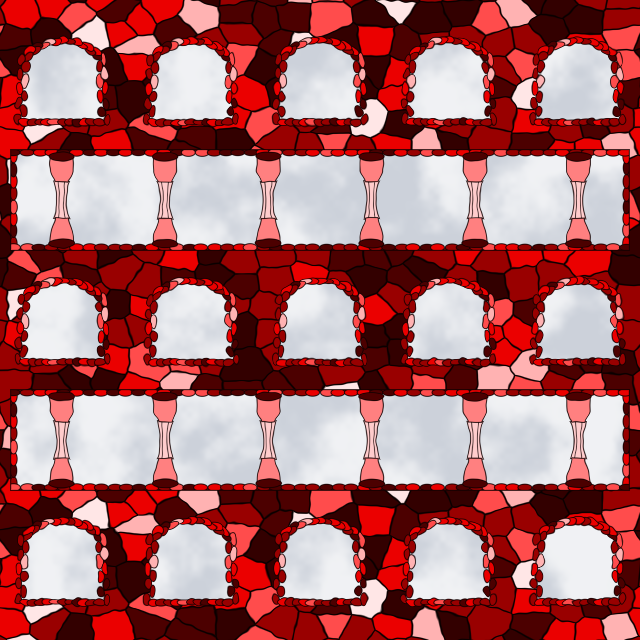
Reproduce this pattern procedurally as a Shadertoy shader.

```glsl
// Red rubble wall with three rows of arched windows and two columned galleries.
#define ROW_PITCH 0.375
#define WINDOW_PITCH 0.2012
#define COLUMN_PITCH 0.1615
#define GALLERY_HALF vec2(0.484, 0.0794)
#define WALL_CELLS vec2(20.0, 24.0)
#define WALL_PERIOD vec2(20.0, 18.0)
#define RIM_STONES 44
#define BEAD_PITCH 0.0195
#define LINE_WIDTH 0.0014
#define MORTAR 0.0012
#define CLOUD_SCALE 13.0
#define INK vec3(0.07, 0.0, 0.0)

vec2 hash2(vec2 p) {
    vec3 q = fract(p.xyx * vec3(0.1031, 0.1030, 0.0973));
    q += dot(q, q.yzx + 33.33);
    return fract((q.xx + q.yz) * q.zy);
}

float noise(vec2 p) {
    vec2 i = floor(p), f = fract(p);
    f = f * f * (3.0 - 2.0 * f);
    return mix(mix(hash2(i).x, hash2(i + vec2(1, 0)).x, f.x),
               mix(hash2(i + vec2(0, 1)).x, hash2(i + 1.0).x, f.x), f.y);
}

float coverage(float d) {
    float px = 0.75 / iResolution.y;
    return 1.0 - smoothstep(-px, px, d);
}

// Fill a shape with an inked outline just inside its edge
void paint(inout vec3 col, float d, vec3 fill) {
    col = mix(col, INK, coverage(d));
    col = mix(col, fill, coverage(d + LINE_WIDTH));
}

float ellipse(vec2 p, vec2 r) {
    float k = length(p / r);
    return (k + 1e-4) * (k - 1.0) / max(length(p / (r * r)), 1e-4);
}

vec3 stoneColor(float h) {
    return h < 0.19 ? vec3(0.2, 0.0, 0.0) : h < 0.37 ? vec3(0.3, 0.0, 0.0)
         : h < 0.63 ? vec3(0.6, 0.0, 0.0) : h < 0.83 ? vec3(0.92, 0.0, 0.0)
         : h < 0.92 ? vec3(1.0, 0.3, 0.3) : h < 0.965 ? vec3(1.0, 0.7, 0.7)
         : vec3(1.0, 0.9, 0.9);
}

vec3 clouds(vec2 p) {
    float sum = 0.0, amp = 0.5;
    p *= CLOUD_SCALE;
    for (int i = 0; i < 4; i++) {
        sum += amp * noise(p);
        p = p * 2.03 + 7.1;
        amp *= 0.5;
    }
    return mix(vec3(0.8, 0.82, 0.855), vec3(0.94, 0.945, 0.955), smoothstep(0.22, 0.65, sum));
}

vec2 wallSite(vec2 cell) {
    return cell + 0.1 + 0.8 * hash2(mod(cell, WALL_PERIOD) + 3.0);
}

// Voronoi rubble with mortar lines
vec3 wall(vec2 p) {
    p *= WALL_CELLS;
    vec2 base = floor(p), nearest = vec2(0), id = base;
    float best = 9.0, edge = 9.0;
    for (int k = 0; k < 9; k++) {
        vec2 cell = base + vec2(k % 3 - 1, k / 3 - 1), r = wallSite(cell) - p;
        if (dot(r, r) < best) { best = dot(r, r); nearest = r; id = cell; }
    }
    for (int k = 0; k < 25; k++) {
        vec2 r = wallSite(id + vec2(k % 5 - 2, k / 5 - 2)) - p, gap = r - nearest;
        if (dot(gap, gap) > 1e-5) edge = min(edge, dot(0.5 * (r + nearest), normalize(gap)));
    }
    vec3 fill = stoneColor(hash2(mod(id, WALL_PERIOD) + 41.0).y);
    return mix(INK * 0.5, fill, coverage(MORTAR - edge / WALL_CELLS.y));
}

// Distance from window centre to its arched rim in direction u
float rimRadius(vec2 u) {
    float side = 0.0625 / max(abs(u.x) + 0.05 * u.y, 1e-3);
    float arch = -0.017 * u.y + sqrt(0.0065 - 0.00029 * u.x * u.x);
    return min(side, u.y < 0.0 ? min(arch + 0.1, 0.064 / max(-u.y, 1e-3)) : arch);
}

vec2 rimPoint(float t) {
    float a = 6.2831853 * t;
    a += 0.071 * sin(4.0 * a);
    vec2 u = vec2(cos(a), sin(a));
    return u * rimRadius(u);
}

void window(inout vec3 col, vec2 p, vec3 sky) {
    float r = length(p);
    if (r > 0.12) return;
    col = mix(col, sky, coverage(r - rimRadius(p / max(r, 1e-4))));
    for (int i = 0; i < RIM_STONES; i++) {
        float n = float(i), t = n / float(RIM_STONES);
        vec2 h = hash2(vec2(n, 17.0));
        vec2 tangent = normalize(rimPoint(t + 0.01) - rimPoint(t - 0.01));
        vec2 normal = vec2(tangent.y, -tangent.x);
        float stagger = (mod(n, 2.0) - 0.5) * 0.008 * abs(tangent.y);
        vec2 q = p - rimPoint(t) - normal * stagger;
        vec2 size = vec2(0.0085 + 0.003 * h.x, 0.0052 + 0.0015 * h.y);
        paint(col, ellipse(vec2(dot(q, tangent), dot(q, normal)), size), stoneColor(0.2 + 0.73 * h.x));
    }
}

// Row of beads along s, hanging from the gallery edge
void beads(inout vec3 col, float s, float depth, float seed) {
    paint(col, depth - 0.004, vec3(0.5, 0.0, 0.0));
    float base = floor(s / BEAD_PITCH);
    for (float k = -1.0; k <= 1.0; k++) {
        vec2 h = hash2(vec2(base + k + 60.0, seed));
        vec2 q = vec2(s - (base + k + 0.4 + 0.2 * h.y) * BEAD_PITCH, depth - 0.0052);
        paint(col, ellipse(q, vec2(0.0115, 0.0055 + 0.0012 * h.x)), stoneColor(0.2 + 0.72 * h.x));
    }
}

void column(inout vec3 col, vec2 p) {
    float h = abs(p.y), x = abs(p.x);
    float shaft = 0.008 + 6.0 * h * h;
    paint(col, max(x - shaft, h - 0.03), vec3(1.0, 0.8, 0.8));
    float flute = max(abs(x - 0.42 * shaft) - 0.0006, h - 0.03);
    col = mix(col, INK, 0.85 * coverage(flute));
    float flare = mix(0.0105, 0.0187, smoothstep(0.026, p.y > 0.0 ? 0.046 : 0.06, h));
    paint(col, max(x - flare, max(0.0275 - h, h - 0.066)), vec3(1.0, 0.5, 0.5));
    paint(col, ellipse(vec2(x, h - 0.068), vec2(0.0205, 0.0075)), vec3(0.3, 0.0, 0.0));
}

void mainImage(out vec4 fragColor, in vec2 fragCoord) {
    vec2 uv = fragCoord / iResolution.xy, c = uv - 0.5;
    vec2 rough = 0.004 * (vec2(noise(uv * 90.0), noise(uv * 90.0 + 50.0)) - 0.5);
    vec3 sky = clouds(uv), col = wall(uv + rough);

    // Arched windows
    vec2 pitch = vec2(WINDOW_PITCH, ROW_PITCH), w = c + vec2(0.0, 0.002);
    window(col, w - pitch * round(w / pitch) + rough, sky);

    // Galleries
    float level = c.y < 0.0 ? -1.0 : 1.0;
    vec2 g = vec2(c.x, c.y - 0.5 * level * ROW_PITCH), depth = GALLERY_HALF - abs(g);
    float inside = min(depth.x, depth.y);
    vec3 room = sky;
    beads(room, g.y, depth.x, 5.0 + sign(g.x));
    beads(room, g.x, depth.y, 12.0 + sign(g.y));
    column(room, vec2(mod(g.x, COLUMN_PITCH) - 0.5 * COLUMN_PITCH, g.y) + 0.5 * rough);
    room = mix(INK, room, coverage(LINE_WIDTH - inside));
    col = mix(col, room, coverage(-inside));

    fragColor = vec4(col, 1.0);
}
```
